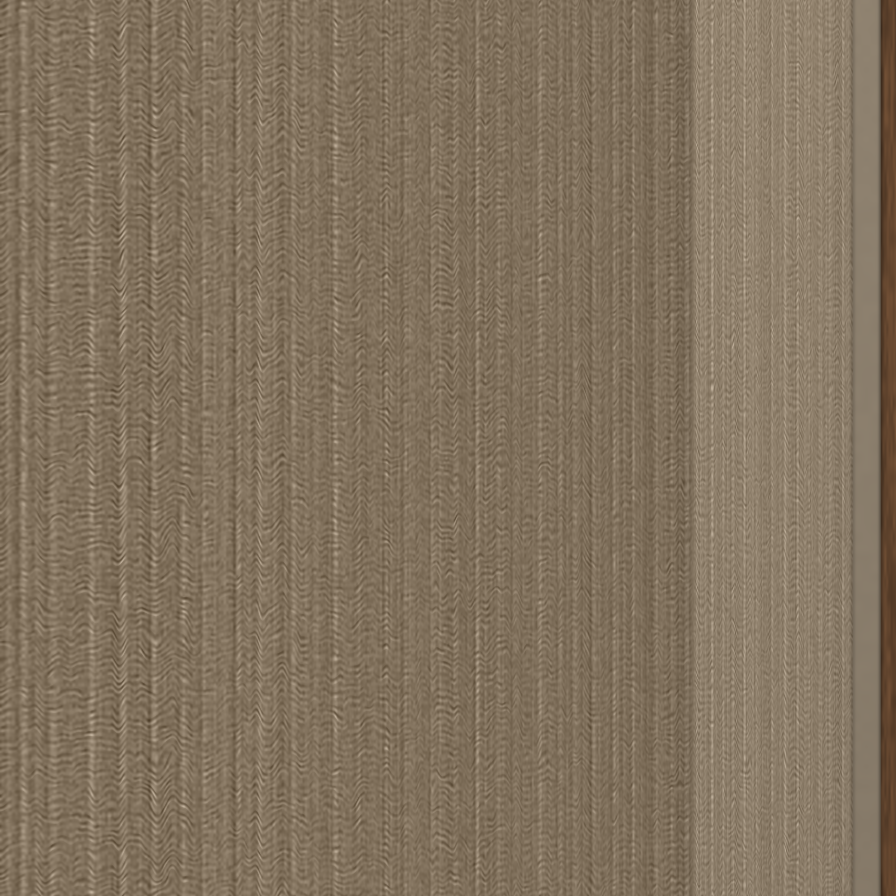
A WebGL 2 fragment shader for this texture:

```glsl
#version 300 es
precision highp float;
// Ribbed woven wallcovering on two walls that meet at a corner, beside a timber post.
// Thin uneven vertical ribs come from jittered cells and 1D noise; short sagging threads
// cross them as a sine wave whose strength varies along and between the rows.
uniform vec2 u_resolution;
out vec4 fragColor;

const float TAU = 6.2831853;
const float CORNER = 0.773;      // left wall ends, lit wall begins
const float TRIM = 0.952;        // lit wall ends, plain trim begins
const float POST = 0.983;        // timber begins
const float THREADS = 128.0;     // threads up the height
const vec3 CLOTH = vec3(0.503, 0.442, 0.363);
const vec3 CLOTH_LIT = vec3(0.572, 0.513, 0.434);
const vec3 TRIM_COLOR = vec3(0.550, 0.500, 0.430);
const vec3 TIMBER = vec3(0.385, 0.270, 0.180);

float hash(vec2 p) {
  vec3 q = fract(p.xyx * vec3(0.1031, 0.1030, 0.0973));
  q += dot(q, q.yzx + 33.33);
  return fract((q.x + q.y) * q.z);
}

float noise(vec2 p) {
  vec2 i = floor(p), f = fract(p);
  f = f * f * (3.0 - 2.0 * f);
  float low = mix(hash(i), hash(i + vec2(1, 0)), f.x);
  float high = mix(hash(i + vec2(0, 1)), hash(i + vec2(1, 1)), f.x);
  return mix(low, high, f.y);
}

// Signed noise that only varies across the ribs.
float stripe(float u, float seed) {
  return noise(vec2(u, seed)) * 2.0 - 1.0;
}

// Soft line, one per unit of u, at a jittered place and strength.
float ridge(float u, float width, float seed) {
  float cell = floor(u);
  float center = 0.3 + 0.4 * hash(vec2(cell, seed));
  float d = (fract(u) - center) / width;
  return exp(-d * d) * (0.25 + 0.75 * hash(vec2(cell, seed + 7.0)));
}

// Light and dark sides of the cross threads, broken into short offset dashes.
float threads(float u, float y, float seed) {
  float sag = 1.2 * stripe(u * 1.5, seed) + 0.5 * stripe(u * 4.0, seed + 4.0);
  float phase = y * THREADS + sag + 1.5 * noise(vec2(u * 2.5, y * 36.0));
  float row = floor(phase);
  float strength = noise(vec2(u * 4.5 + 17.0 * hash(vec2(row, seed)), row * 1.37));
  return sin(TAU * phase) * (0.2 + 1.4 * strength * strength);
}

// Signed brightness of the cloth; u counts ribs, relief scales the threads.
float weave(float u, float y, float relief, float seed) {
  float line = ridge(u, 0.085, seed);
  float fine = ridge(u * 2.3, 0.13, seed + 3.0);
  float broken = 0.35 + 1.2 * noise(vec2(u * 2.0, y * 90.0));
  float bands = 0.020 * stripe(u * 1.6, seed + 1.0) + 0.045 * stripe(u * 7.0, seed + 2.0);
  float raised = (0.19 * line + 0.08 * fine) * broken - 0.040;
  float groove = 0.10 * ridge(u + 0.17, 0.07, seed) + 0.05 * ridge(u * 2.3 + 0.25, 0.12, seed + 3.0);
  float contrast = 0.60 + 0.35 * stripe(u * 2.6, seed + 5.0) + 0.6 * line;
  float grain = noise(vec2(u * 11.0, y * 250.0)) - 0.5;
  return bands + raised - groove * broken
       + relief * (0.17 * contrast * threads(u, y, seed) + 0.17 * grain);
}

// Adds the weave evenly to all channels, so highlights turn paler.
vec3 cloth(vec3 base, float shade, float relief) {
  return base * shade + 0.46 * relief;
}

vec3 leftWall(vec2 p) {
  float u = p.x * (24.0 + 17.0 * p.x);   // ribs crowd together with distance
  float relief = mix(1.20, 0.80, p.x / CORNER);
  float shade = 1.03 - 0.03 * smoothstep(0.35, CORNER, p.x);
  shade -= 0.05 * smoothstep(CORNER - 0.030, CORNER, p.x);
  return cloth(CLOTH, shade, weave(u, p.y, relief, 11.0));
}

vec3 litWall(vec2 p) {
  float u = (p.x - CORNER) * 74.0;
  float shade = 0.98 + 0.05 * p.y - 0.04 * smoothstep(0.90, TRIM, p.x);
  return cloth(CLOTH_LIT, shade, weave(u, p.y, 0.75, 41.0));
}

vec3 timber(vec2 p) {
  float grain = noise(vec2(p.x * 260.0, p.y * 9.0)) - 0.5;
  float fleck = noise(vec2(p.x * 420.0, p.y * 60.0)) - 0.5;
  return TIMBER * (1.0 + 0.26 * grain + 0.20 * fleck);
}

// Smooth step about one pixel wide at a vertical edge.
float edge(float x, float at, float pixel) {
  return smoothstep(at - pixel, at + pixel, x);
}

void main() {
  vec2 p = gl_FragCoord.xy / u_resolution;
  float pixel = 0.75 / u_resolution.x;

  // Walls, trim and post from left to right.
  vec3 color = mix(leftWall(p), litWall(p), edge(p.x, CORNER, pixel + 0.003));
  vec3 trim = TRIM_COLOR * (0.95 + 0.07 * p.y + 0.02 * (noise(p * 90.0) - 0.5));
  color = mix(color, trim, edge(p.x, TRIM, pixel));
  color = mix(color, timber(p), edge(p.x, POST, pixel));

  // Shadowed seams beside the trim.
  float seam = exp(-pow((p.x - POST) / 0.0025, 2.0));
  float crease = exp(-pow((p.x - TRIM) / 0.0025, 2.0));
  color *= 1.0 - 0.30 * seam - 0.14 * crease;

  fragColor = vec4(color, 1.0);
}
```
